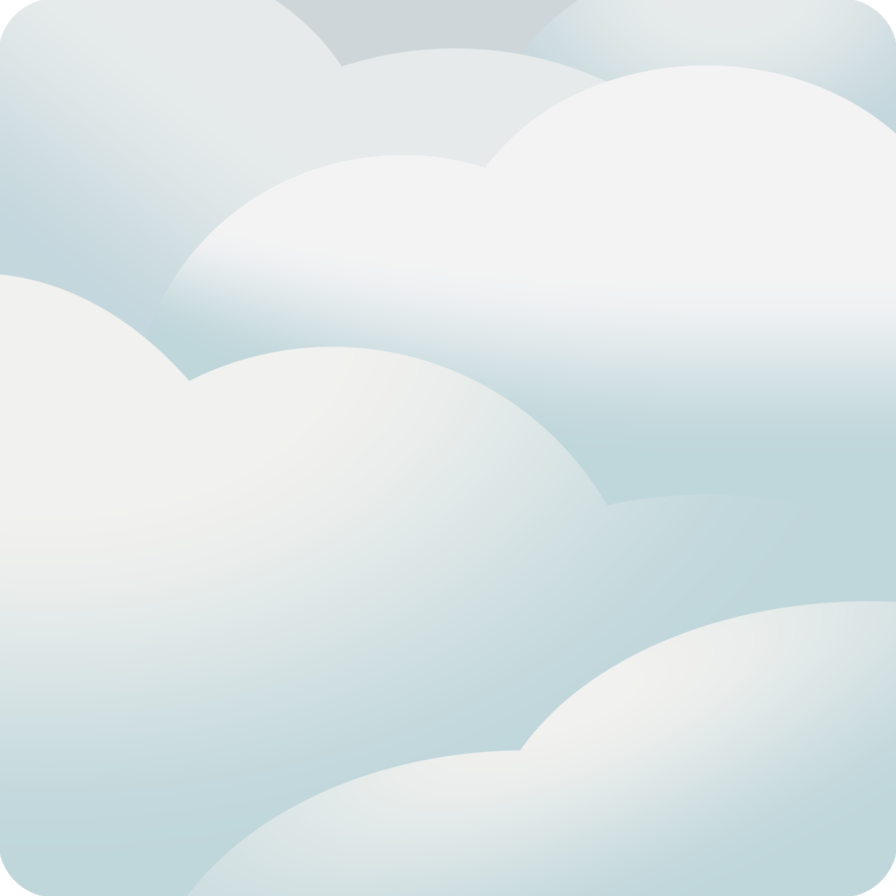
This background is drawn by a Shadertoy shader. Its source:

```glsl
// Soft layered clouds on a tile with rounded corners.
// Each cloud is a union of elliptical domes, filled with its own gradient
// and painted from back to front.

const vec3 MIST = vec3(0.750, 0.840, 0.858);
const vec3 WARM_WHITE = vec3(0.946, 0.945, 0.936);

// Approximate distance to an ellipse extended straight down from its centre.
float dome(vec2 p, vec2 centre, vec2 radius) {
    vec2 q = p - centre;
    q.y = max(q.y, 0.0);
    float k = length(q / radius);
    return k * (k - 1.0) / max(length(q / (radius * radius)), 1e-4);
}

// Antialiased coverage of a signed distance.
float cover(float d) {
    float edge = 1.0 / min(iResolution.x, iResolution.y);
    return 1.0 - smoothstep(-edge, edge, d);
}

float roundedBox(vec2 p, vec2 halfSize, float radius) {
    vec2 q = abs(p) - halfSize + radius;
    return length(max(q, 0.0)) + min(max(q.x, q.y), 0.0) - radius;
}

void mainImage(out vec4 fragColor, in vec2 fragCoord) {
    vec2 p = fragCoord / iResolution.xy;
    vec3 hazeLight = vec3(0.900, 0.919, 0.917);
    vec3 hazeShade = vec3(0.768, 0.842, 0.868);

    // Grey sky
    vec3 color = vec3(0.810, 0.839, 0.851);

    // Far right cloud, shaded outwards from the top
    float d = dome(p, vec2(0.820, 0.815), vec2(0.280, 0.237));
    float shade = smoothstep(0.3, 1.15, length((p - vec2(0.81, 1.02)) / vec2(0.26, 0.18)));
    color = mix(color, mix(hazeLight, hazeShade, shade), cover(d));

    // Far left cloud, shaded towards the lower left
    d = dome(p, vec2(0.117, 0.809), vec2(0.300, 0.247));
    d = min(d, dome(p, vec2(0.508, 0.542), vec2(0.404)));
    shade = smoothstep(0.12, 0.39, dot(p - vec2(0.39, 0.92), vec2(-0.6, -0.8)));
    color = mix(color, mix(hazeLight, hazeShade, shade), cover(d));

    // Middle cloud, its shaded base rising to the left
    d = dome(p, vec2(0.449, 0.538), vec2(0.299, 0.289));
    d = min(d, dome(p, vec2(0.788, 0.695), vec2(0.286, 0.232)));
    float rise = max(0.78 - p.x, 0.0) / 0.6;
    rise *= rise;
    shade = 1.0 - smoothstep(0.487 + 0.137 * rise, 0.695 + 0.072 * rise, p.y);
    color = mix(color, mix(vec3(0.953, 0.953, 0.956), MIST, shade), cover(d));

    // Near left cloud, dissolving into mist at the lower right
    d = dome(p, vec2(-0.026, 0.109), vec2(0.391, 0.586));
    d = min(d, dome(p, vec2(0.371, 0.259), vec2(0.354)));
    d = min(d, dome(p, vec2(0.788, -0.073), vec2(0.521)));
    shade = smoothstep(0.33, 1.02, length((p - vec2(0.052, 0.648)) / vec2(0.923, 0.605)));
    color = mix(color, mix(WARM_WHITE, MIST, shade), cover(d));

    // Nearest cloud, with a tilted glow along its crest
    d = dome(p, vec2(0.586, -0.150), vec2(0.430, 0.3125));
    d = min(d, dome(p, vec2(0.970, 0.040), vec2(0.430, 0.289)));
    vec2 glow = mat2(0.93, -0.36, 0.36, 0.93) * (p - vec2(0.638, 0.219));
    shade = smoothstep(0.05, 1.0, length(glow / vec2(0.73, 0.26)));
    color = mix(color, mix(WARM_WHITE, MIST, shade), cover(d));

    // White beyond the rounded corners
    color = mix(vec3(1.0), color, cover(roundedBox(p - 0.5, vec2(0.502), 0.064)));
    fragColor = vec4(color, 1.0);
}
```
